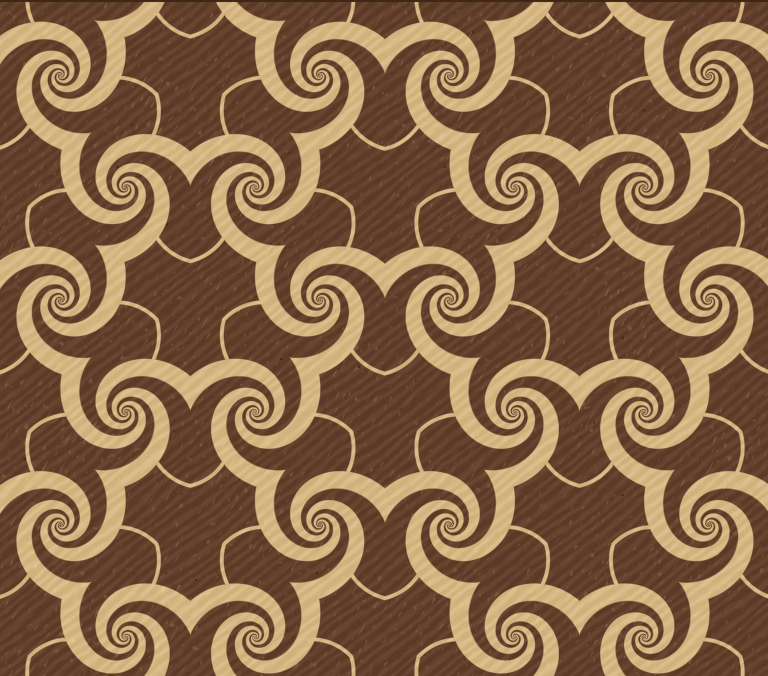
Give the GLSL for this pattern, as a Shadertoy shader.

```glsl
const float TAU = 6.2831853;

vec2 randomGradient(vec2 cell) {
    float h = fract(sin(dot(cell, vec2(127.1, 311.7))) * 43758.55);
    return vec2(cos(TAU * h), sin(TAU * h));
}

float gradientNoise(vec2 p) {
    vec2 i = floor(p), f = fract(p);
    vec2 u = f * f * f * (f * (f * 6.0 - 15.0) + 10.0);
    vec2 e = vec2(0, 1);
    float bottom = mix(dot(randomGradient(i), f),
                       dot(randomGradient(i + e.yx), f - e.yx), u.x);
    float top = mix(dot(randomGradient(i + e), f - e),
                    dot(randomGradient(i + 1.0), f - 1.0), u.x);
    return mix(bottom, top, u.y);
}

// Offset from the nearest honeycomb vertex; alternate vertices are mirrored
vec2 honeycombVertex(vec2 p) {
    vec2 cell = vec2(3.0, sqrt(3.0)), nearest = vec2(9.0);
    for (int i = 0; i < 4; i++) {
        float mirrored = float(i & 1);
        vec2 d = p - vec2(mirrored, 0.0) - float(i / 2) * 0.5 * cell;
        d -= cell * round(d / cell);
        if (dot(d, d) < dot(nearest, nearest))
            nearest = vec2(d.x * (1.0 - 2.0 * mirrored), d.y);
    }
    return nearest;
}

// Three logarithmic arms; positive inside
float spiralArms(float r, float angle) {
    float turn = (log(r / 0.575) + 0.37 * (angle - 0.5)) / (0.37 * TAU / 3.0);
    float share = mix(0.58, 0.40, smoothstep(0.15, 0.5, r));
    float d = 0.5 * share - abs(fract(0.5 - turn - 0.5 * share) - 0.5);
    return r < 0.6 ? 0.727 * r * d : -1.0;
}

// Thin arc from an arm to the triangle side, repeated by thirds of a turn
float thinArc(float r, float angle) {
    float a = mod(angle + TAU / 4.0, TAU / 3.0) - TAU / 4.0;
    vec2 p = r * vec2(cos(a), sin(a));
    float d = 0.015 - abs(length(p - vec2(0.6, -0.15)) - 0.428);
    return p.y < -0.36 ? d : -1.0;
}

void mainImage(out vec4 fragColor, in vec2 fragCoord) {
    vec2 p = fragCoord / iResolution.y;
    float pixel = 1.0 / (0.1919 * iResolution.y);

    vec2 v = honeycombVertex((p - vec2(0.4735, 0.8885)) / 0.1919);
    float r = max(length(v), 1e-4);
    float angle = atan(v.y, v.x);
    float shape = max(spiralArms(r, angle), thinArc(r, angle));
    float inlay = smoothstep(-0.8 * pixel, 0.8 * pixel, shape);

    // Diagonal grain
    vec2 grain = vec2(dot(p, vec2(0.79, 0.62)), dot(p, vec2(-0.62, 0.79)));
    float stripe = sin(TAU * (72.0 * grain.y + 0.7 * gradientNoise(grain * vec2(9, 30))));
    stripe += 1.3 * gradientNoise(grain * vec2(50, 190));
    float tone = smoothstep(-0.9, 1.3, stripe);

    // Slanted flecks, worn in patches, and sparse dark pits
    vec2 slant = vec2(dot(p, vec2(0.5, 0.87)), dot(p, vec2(-0.87, 0.5)));
    float wear = 0.12 * gradientNoise(p * 7.0);
    float fleck = smoothstep(0.30, 0.55, gradientNoise(slant * vec2(75, 210)) + wear);
    float pit = smoothstep(0.54, 0.62, gradientNoise(p * 95.0 + 31.0));

    vec3 brown = mix(vec3(0.355, 0.225, 0.148), vec3(0.415, 0.275, 0.195), tone);
    brown = mix(brown, vec3(0.53, 0.39, 0.30), 0.6 * fleck);
    brown = mix(brown, vec3(0.24, 0.14, 0.08), 0.7 * pit);
    vec3 cream = mix(vec3(0.815, 0.695, 0.485), vec3(0.865, 0.745, 0.55), tone);
    cream += 0.03 * fleck;

    // Dark rim along the top
    vec3 color = mix(brown, cream, inlay);
    color = mix(color, vec3(0.25, 0.15, 0.09), smoothstep(0.996, 0.998, p.y));
    fragColor = vec4(color, 1.0);
}
```
